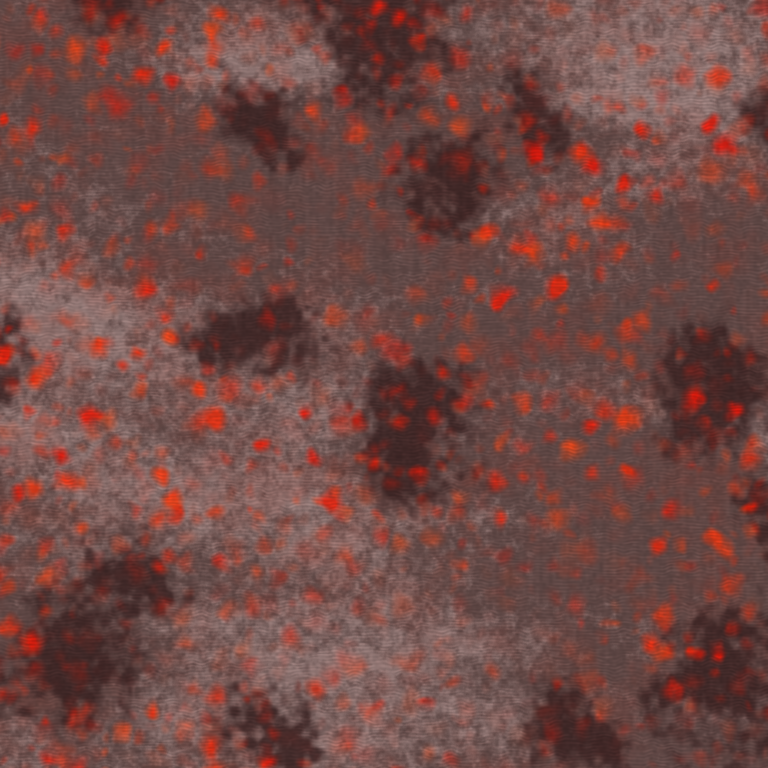
Give the GLSL for this texture, as a Shadertoy shader.

```glsl
float hash(vec2 cell) {
    vec3 q = fract(cell.xyx * 0.1031);
    q += dot(q, q.yzx + 33.33);
    return fract((q.x + q.y) * q.z);
}

float noise(vec2 p) {
    vec2 i = floor(p), f = fract(p);
    f = f * f * (3.0 - 2.0 * f);
    return mix(mix(hash(i), hash(i + vec2(1, 0)), f.x),
               mix(hash(i + vec2(0, 1)), hash(i + vec2(1, 1)), f.x), f.y);
}

float fbm(vec2 p) {
    float sum = 0.0, amp = 0.53;
    for (int i = 0; i < 4; i++) {
        sum += amp * noise(p);
        p = mat2(0.8, 0.6, -0.6, 0.8) * p * 2.03 + vec2(17.3, 9.1);
        amp *= 0.5;
    }
    return sum;
}

// Soft round spots, one per cell: x = strength, y = blended hue
vec2 redSpots(vec2 p, float seed) {
    vec2 base = floor(p);
    float sum = 0.0, hue = 0.0;
    for (int y = -1; y <= 1; y++)
    for (int x = -1; x <= 1; x++) {
        vec2 cell = base + vec2(x, y) + seed;
        vec2 center = cell - seed + vec2(hash(cell + 11.0), hash(cell + 47.0));
        float radius = mix(0.4, 0.68, hash(cell + 83.0));
        float a = pow(hash(cell + 131.0), 3.0) * smoothstep(1.0, 0.0, length(p - center) / radius);
        sum += a;
        hue += a * hash(cell + 177.0);
    }
    return vec2(sum, hue / max(sum, 0.001));
}

// Sparse large blotches with a linear falloff
float blotches(vec2 p) {
    vec2 base = floor(p);
    float field = 0.0;
    for (int y = -1; y <= 1; y++)
    for (int x = -1; x <= 1; x++) {
        vec2 cell = base + vec2(x, y) + 60.0;
        vec2 center = cell - 60.0 + 0.15 + 0.7 * vec2(hash(cell + 5.0), hash(cell + 29.0));
        float radius = mix(0.4, 0.65, hash(cell + 71.0));
        float present = step(0.5, hash(cell + 113.0));
        field = max(field, present * (1.0 - length(p - center) / radius));
    }
    return field;
}

void mainImage(out vec4 fragColor, in vec2 fragCoord) {
    vec2 p = fragCoord / iResolution.y;
    float grain = fbm(p * 90.0 + 31.0) - 0.5;
    float fine = noise(p * 230.0 + 7.0) - 0.5;

    // Dusty ground with pale horizontal clouds
    float cloud = fbm(p * vec2(2.4, 6.5) + 4.0);
    float pale = smoothstep(0.4, 0.82, cloud + grain * 0.4 + fine * 0.08);
    vec3 color = mix(vec3(0.37, 0.277, 0.268), vec3(0.565, 0.465, 0.455), pale);

    // Broad faint red stain
    float density = smoothstep(0.3, 0.7, fbm(p * vec2(4.0, 5.0) + 40.0));
    float stain = smoothstep(0.45, 0.85, fbm(p * vec2(20.0, 24.0) + 90.0) + 0.1 * density);
    color = mix(color, vec3(0.52, 0.22, 0.18), stain * 0.18);

    // Dark mould breaking up into speckles
    vec2 warp = vec2(fbm(p * 14.0), fbm(p * 14.0 + 50.0)) - 0.5;
    float field = blotches(p * 5.0 + warp * 0.6);
    float speckle = noise(p * 95.0 + 3.0) + noise(p.yx * 68.0 + 25.0) - 1.0;
    float ragged = field + speckle * 0.42 + grain * 0.35;
    float dark = smoothstep(0.05, 0.75, ragged) * smoothstep(0.0, 0.3, field);
    color = mix(color, vec3(0.235, 0.142, 0.14), dark * 0.9);

    // Glowing red and orange spots, redder over the mould
    vec2 wobble = vec2(noise(p * 60.0 + 20.0), noise(p * 60.0 + 70.0)) - 0.5;
    vec2 large = redSpots(p * 29.0 + wobble * 0.3, 20.0);
    vec2 small = redSpots(p * 45.0 + wobble * 0.4, 150.0) * vec2(0.45, 1.0);
    float total = large.x + small.x;
    float hue = dot(vec2(large.x, small.x), vec2(large.y, small.y)) / max(total, 0.001);
    float red = total * mix(0.4, 1.1, density) * (1.0 + grain * 0.8);
    red = clamp(red, 0.0, 0.88);
    vec3 spotColor = mix(vec3(0.86, 0.08, 0.035), vec3(0.9, 0.27, 0.09), hue * (1.0 - 0.8 * dark));
    color = mix(color, spotColor, red);

    // Uneven woven threads, mostly horizontal and broken
    float rows = sin(6.2832 * (p.y * 210.0 + 1.1 * noise(p * vec2(80.0, 50.0))));
    float broken = noise(p * vec2(110.0, 215.0) + 13.0);
    float columns = noise(vec2(p.x * 190.0, p.y * 12.0)) - 0.5;
    float weave = rows * 0.08 * broken + (broken - 0.5) * 0.08 + columns * 0.06 + fine * 0.11;
    color *= 1.0 + weave;

    fragColor = vec4(clamp(color, 0.0, 1.0), 1.0);
}
```
